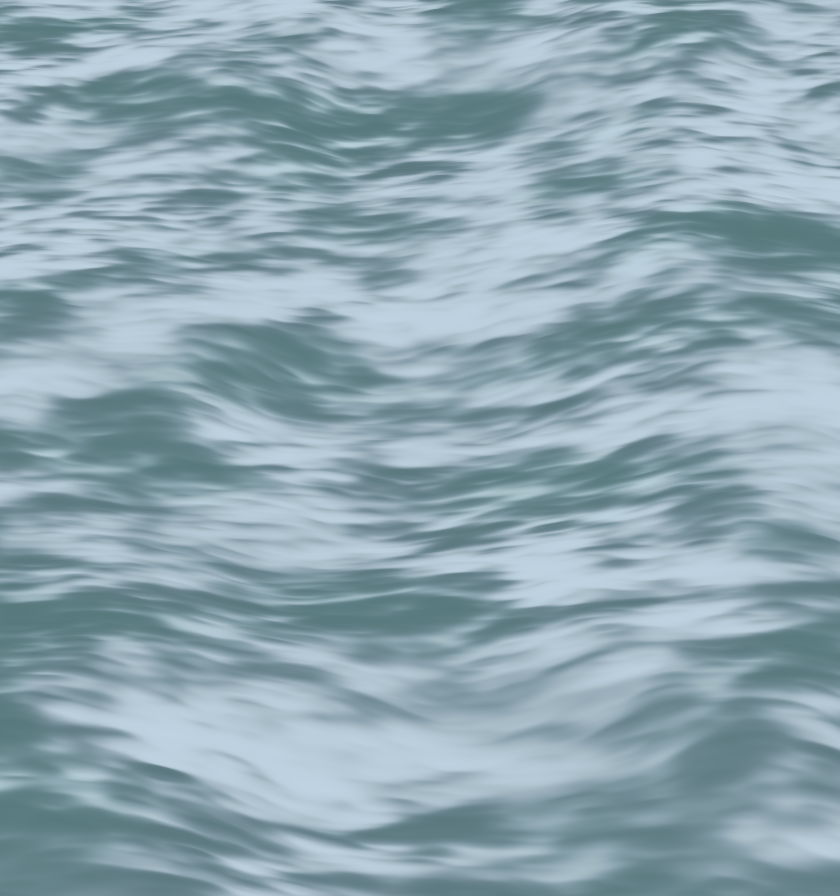
Write a Shadertoy shader that draws this texture.

```glsl
const float PERSPECTIVE = 0.55;            // how fast waves shrink toward the top
const vec2 BROAD_FREQ  = vec2(1.3, 3.4);   // cells per canvas height
const vec2 SWELL_FREQ  = vec2(2.5, 8.0);
const vec2 CHOP_FREQ   = vec2(4.6, 21.0);
const vec2 RIPPLE_FREQ = vec2(8.5, 46.0);
const vec2 FINE_FREQ   = vec2(17.0, 98.0);
const float BROAD_AMOUNT = 0.7;
const float SWELL_AMOUNT = 1.3;
const float CHOP_AMOUNT = 0.9;
const float RIPPLE_AMOUNT = 0.95;
const float FINE_AMOUNT = 0.45;
const float STEEPNESS = 0.55;              // sharpens the upper edge of each wave
const float BEND_LARGE = 0.15;
const float BEND_SMALL = 0.03;
const float CONTRAST = 5.4;
const float BRIGHTNESS = 0.02;
const vec3 SEA_GREEN = vec3(-0.012, 0.006, -0.006);

// Deep water to reflected sky
const vec3 WATER[6] = vec3[6](
    vec3(0.38, 0.49, 0.52), vec3(0.43, 0.53, 0.57),
    vec3(0.49, 0.59, 0.63), vec3(0.56, 0.65, 0.70),
    vec3(0.64, 0.72, 0.76), vec3(0.71, 0.79, 0.84));

vec2 hashGradient(vec2 cell) {
    vec2 k = vec2(dot(cell, vec2(127.1, 311.7)), dot(cell, vec2(269.5, 183.3)));
    return 2.0 * fract(sin(k) * 43758.5453) - 1.0;
}

float noise(vec2 p) {
    vec2 i = floor(p), f = p - i;
    vec2 u = f * f * f * (f * (f * 6.0 - 15.0) + 10.0);
    vec2 e = vec2(0.0, 1.0);
    float low = mix(dot(hashGradient(i), f),
                    dot(hashGradient(i + e.yx), f - e.yx), u.x);
    float high = mix(dot(hashGradient(i + e), f - e),
                     dot(hashGradient(i + e.yy), f - e.yy), u.x);
    return mix(low, high, u.y);
}

// Noise pushed along its own height: crisp crest above, soft slope below
float wave(vec2 p, vec2 freq, float shear, float seed) {
    vec2 q = vec2(p.x, p.y + shear * p.x) * freq + seed;
    return noise(q + vec2(0.0, STEEPNESS * noise(q)));
}

// Screen to water plane, with crests bent by the underlying swell
vec2 waterPlane(vec2 uv) {
    float squeeze = 1.0 - PERSPECTIVE * uv.y;
    vec2 p = vec2(uv.x / squeeze, -log(squeeze) / PERSPECTIVE);
    p.y += uv.x * (0.12 - 0.24 * uv.y);
    p.y += BEND_LARGE * noise(p * vec2(1.4, 2.2) + 3.7);
    p.y += BEND_SMALL * noise(p * vec2(4.0, 7.0) + 11.3);
    return p;
}

vec3 waterColor(float tone) {
    float s = tone * 6.0 - 0.5;
    int i = int(clamp(floor(s), 0.0, 4.0));
    return mix(WATER[i], WATER[i + 1], s - float(i));
}

void mainImage(out vec4 fragColor, in vec2 fragCoord) {
    vec2 uv = fragCoord / iResolution.y;
    uv.x -= 0.5 * iResolution.x / iResolution.y;
    vec2 p = waterPlane(uv);

    // Large forms
    float broad = wave(p, BROAD_FREQ, 0.05, 21.4);
    float swell = wave(p, SWELL_FREQ, -0.04, 47.9);
    float height = BROAD_AMOUNT * broad + SWELL_AMOUNT * swell;

    // Streaks, calmer in some regions
    float activity = clamp(1.0 + 1.4 * noise(p * vec2(1.8, 4.5) + 71.2), 0.5, 1.5);
    float streaks = CHOP_AMOUNT * wave(p, CHOP_FREQ, 0.03, 5.6)
                  + RIPPLE_AMOUNT * activity * wave(p, RIPPLE_FREQ, -0.02, 83.1)
                  + FINE_AMOUNT * activity * wave(p, FINE_FREQ, 0.04, 32.8);

    // More sky reflected toward the distance
    float distanceLight = mix(-0.12, 0.06, smoothstep(0.0, 0.55, uv.y));
    float light = height + streaks + distanceLight + BRIGHTNESS;
    float tone = 1.0 / (1.0 + exp(-CONTRAST * light));

    // Greener hollows
    vec3 color = waterColor(tone) + SEA_GREEN * (1.0 - smoothstep(-0.4, 0.1, height));
    fragColor = vec4(color, 1.0);
}
```
